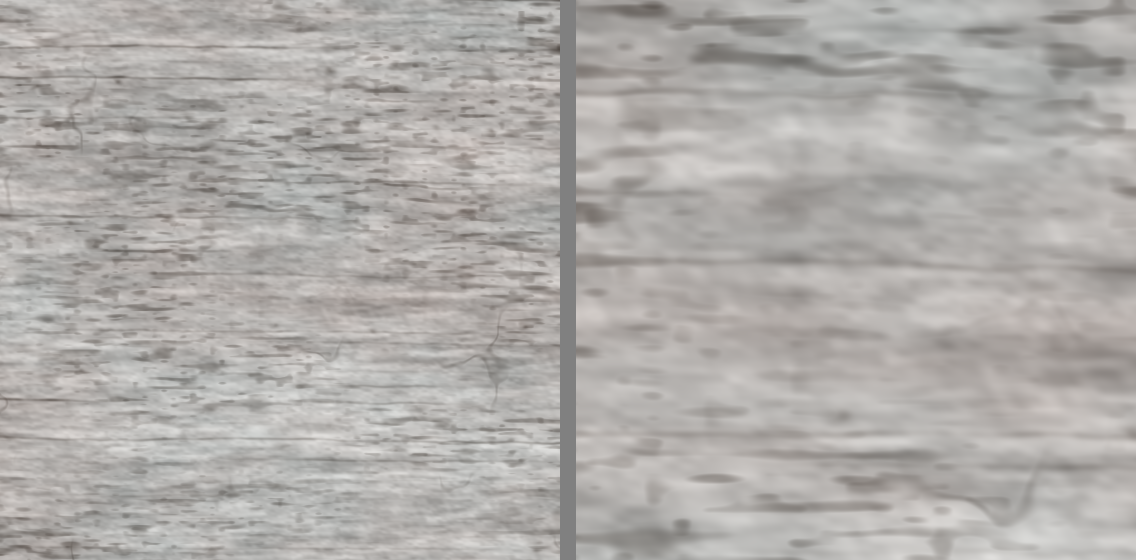
Left: the whole. Right: its middle third, enlarged.
A WebGL 1 fragment shader for this texture:

```glsl
precision highp float;
// Weathered pale grey surface with fine horizontal grain. Stretched value noise
// makes the streaks; jittered rows make long broken cracks; patchy dashes,
// pits and a few wandering veins add the dark wear.
uniform vec2 u_resolution;

const vec3 BASE_COLOR = vec3(0.726, 0.717, 0.707);
const vec3 WARM_SHIFT = vec3(0.022, -0.004, -0.010);
const vec3 CRACK_TINT = vec3(0.96, 1.0, 1.03);  // share of light removed
const float SLOPE = 0.008;
const float CLOUD_AMOUNT = 0.13;
const float BAND_AMOUNT = 0.09;
const float STREAK_AMOUNT = 0.12;
const float FIBER_AMOUNT = 0.12;
const float GRAIN_AMOUNT = 0.07;
const float CRACK_ROWS = 30.0;
const float CRACK_WIDTH = 0.0023;
const float CRACK_DEPTH = 0.30;
const float DASH_DEPTH = 0.25;
const float PIT_CELLS = 11.0;
const float PIT_DEPTH = 0.24;
const float VEIN_DEPTH = 0.13;

float hash(vec2 p) {
  vec3 q = fract(p.xyx * vec3(0.1031, 0.1030, 0.0973));
  q += dot(q, q.yzx + 33.33);
  return fract((q.x + q.y) * q.z);
}

float noise(vec2 p) {
  vec2 cell = floor(p);
  vec2 f = fract(p);
  f = f * f * (3.0 - 2.0 * f);
  float low = mix(hash(cell), hash(cell + vec2(1.0, 0.0)), f.x);
  float high = mix(hash(cell + vec2(0.0, 1.0)), hash(cell + 1.0), f.x);
  return mix(low, high, f.y);
}

// Noise centred on zero, with its own seed offset
float signedNoise(vec2 p, float seed) {
  return noise(p + seed * vec2(17.3, 31.7)) - 0.5;
}

float clouds(vec2 p) {
  return 0.6 * signedNoise(p * vec2(2.5, 5.0), 1.0)
       + 0.4 * signedNoise(p * vec2(7.0, 13.0), 2.0)
       + 0.3 * signedNoise(p * vec2(17.0, 27.0), 3.0);
}

// Long thin lines, one per jittered row, broken along their length
float cracks(vec2 p) {
  float total = 0.0;
  float row = floor(p.y * CRACK_ROWS);
  for (int i = -1; i <= 1; i++) {
    float id = row + float(i);
    float seed = id + 50.0;
    float center = (id + 0.15 + 0.7 * hash(vec2(seed, 3.0))) / CRACK_ROWS;
    center += 0.007 * signedNoise(vec2(p.x * 4.0, seed), 4.0)
            + 0.004 * signedNoise(vec2(p.x * 30.0, seed), 5.0);
    float strength = hash(vec2(seed, 9.0));
    float presence = smoothstep(0.25, 0.75, noise(vec2(p.x * 3.0, seed * 7.0)));
    float ragged = 0.35 + 0.9 * noise(vec2(p.x * 38.0, seed * 5.0));
    float d = (p.y - center) / CRACK_WIDTH;
    total += exp(-d * d) * (0.12 + 0.88 * strength * strength) * presence * ragged;
  }
  return total;
}

// Short dark strokes gathered in worn patches
float dashes(vec2 p) {
  float patches = smoothstep(0.3, 0.75, noise(p * vec2(4.0, 9.0) + 70.0));
  float strokes = smoothstep(0.58, 0.95, noise(p * vec2(24.0, 125.0) + 11.0));
  float flecks = smoothstep(0.65, 0.98, noise(p * vec2(58.0, 150.0) + 23.0));
  return (strokes + 0.7 * flecks) * (0.2 + 0.8 * patches);
}

// Sparse small pits, at most one per cell
float pits(vec2 p) {
  vec2 q = p * PIT_CELLS;
  vec2 cell = floor(q);
  vec2 center = 0.25 + 0.5 * vec2(hash(cell + 5.0), hash(cell + 47.0));
  vec2 d = (fract(q) - center) / vec2(0.085, 0.045);
  d += 1.2 * vec2(signedNoise(p * 70.0, 6.0), signedNoise(p * 70.0, 7.0));
  return exp(-dot(d, d)) * smoothstep(0.68, 0.95, hash(cell + 81.0));
}

// Thin wandering contour lines, shown only here and there
float veins(vec2 p) {
  float contour = signedNoise(p * 8.0, 8.0) + 0.25 * signedNoise(p * 38.0, 9.0);
  float mask = smoothstep(0.62, 0.85, noise(p * vec2(7.0, 9.0) + 130.0));
  return (1.0 - smoothstep(0.0, 0.045, abs(contour))) * mask;
}

void main() {
  vec2 p = gl_FragCoord.xy / min(u_resolution.x, u_resolution.y);
  p.y += SLOPE * p.x;
  vec2 g = p + vec2(0.0, 0.008 * signedNoise(p * vec2(6.0, 9.0), 10.0)
                       + 0.003 * signedNoise(p * vec2(28.0, 40.0), 11.0));

  // Soft tone and grain
  float tone = CLOUD_AMOUNT * clouds(p);
  tone += BAND_AMOUNT * signedNoise(g * vec2(2.5, 38.0), 12.0);
  tone += STREAK_AMOUNT * signedNoise(g * vec2(9.0, 85.0), 13.0);
  tone += FIBER_AMOUNT * signedNoise(g * vec2(32.0, 140.0), 14.0);
  tone += GRAIN_AMOUNT * signedNoise(vec2(p.x + 0.5 * p.y, p.y) * vec2(110.0, 190.0), 15.0);

  // Dark wear
  float wear = CRACK_DEPTH * cracks(p) + DASH_DEPTH * dashes(g)
             + PIT_DEPTH * pits(p) + VEIN_DEPTH * veins(p);
  wear = 0.42 * (1.0 - exp(-wear / 0.42));

  float warmth = signedNoise(p * vec2(4.0, 6.0), 16.0)
               + 0.7 * signedNoise(p * vec2(13.0, 40.0), 17.0);
  vec3 color = BASE_COLOR + tone + WARM_SHIFT * warmth - CRACK_TINT * wear;
  gl_FragColor = vec4(clamp(color, 0.0, 1.0), 1.0);
}
```
